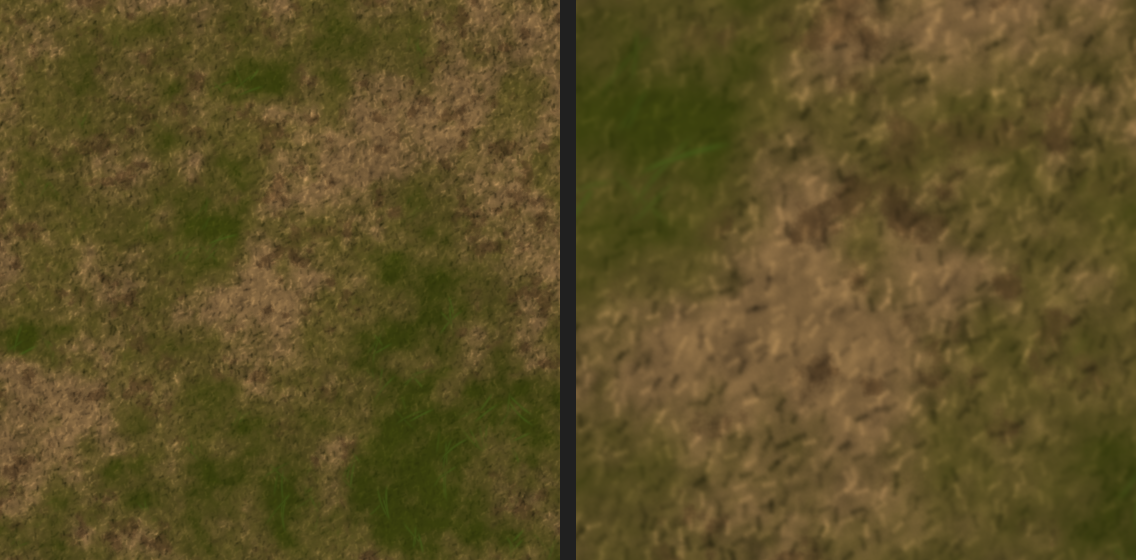
Left: the whole. Right: its middle third, enlarged.
Write a WebGL 2 fragment shader that draws this texture.

```glsl
#version 300 es
precision highp float;
// Worn lawn: soft green patches among dry straw, bare soil and fine blades.

uniform vec2 u_resolution;
out vec4 fragColor;

const vec3 LUSH  = vec3(0.215, 0.235, 0.050);
const vec3 OLIVE = vec3(0.325, 0.288, 0.125);
const vec3 STRAW = vec3(0.460, 0.360, 0.225);
const vec3 SOIL  = vec3(0.260, 0.185, 0.105);
const vec3 FRESH = vec3(0.270, 0.370, 0.100);

// Integer hash giving two values in 0..1
vec2 hash2(vec2 cell, float seed) {
  uvec2 v = uvec2(ivec2(cell) + ivec2(int(seed) * 131, int(seed) * 57));
  v = v * 1664525u + 1013904223u;
  v.x += v.y * 1664525u;
  v.y += v.x * 1664525u;
  v ^= v >> 16u;
  v.x += v.y * 1664525u;
  v.y += v.x * 1664525u;
  v ^= v >> 16u;
  return vec2(v & 65535u) / 65535.0;
}

float valueNoise(vec2 p, float seed) {
  vec2 i = floor(p), f = fract(p);
  f = f * f * (3.0 - 2.0 * f);
  float low = mix(hash2(i, seed).x, hash2(i + vec2(1, 0), seed).x, f.x);
  float high = mix(hash2(i + vec2(0, 1), seed).x, hash2(i + vec2(1, 1), seed).x, f.x);
  return mix(low, high, f.y);
}

mat2 rotation(float angle) {
  float c = cos(angle), s = sin(angle);
  return mat2(c, -s, s, c);
}

float fbm(vec2 p, float seed) {
  float sum = 0.0, amplitude = 0.5;
  for (int i = 0; i < 5; i++) {
    sum += amplitude * valueNoise(p, seed + float(i));
    p = rotation(0.6) * p * 2.03;
    amplitude *= 0.5;
  }
  return sum / 0.97;
}

// Soft tapered stroke along x; size holds half length and half width
float stroke(vec2 p, vec2 size) {
  float along = clamp(1.0 - abs(p.x) / size.x, 0.0, 1.0);
  float across = p.y / size.y;
  return smoothstep(0.0, 0.6, along) * exp(-across * across);
}

// Signed light and dark strokes, one in each cell
float bladeTone(vec2 p, float density, float lean, float seed) {
  vec2 q = p * density, base = floor(q);
  float tone = 0.0;
  for (int y = -1; y <= 1; y++) {
    for (int x = -1; x <= 1; x++) {
      vec2 cell = base + vec2(x, y);
      vec2 place = hash2(cell, seed), look = hash2(cell, seed + 7.0);
      vec2 local = rotation(lean + (look.x - 0.5) * 1.8) * (q - cell - place);
      tone += (look.y * 2.0 - 1.0) * stroke(local, vec2(0.8, 0.26));
    }
  }
  return tone;
}

// Sparse long fresh blades, a few fanning out of each chosen cell
float freshBlades(vec2 p, float density, float seed) {
  vec2 q = p * density, base = floor(q);
  float cover = 0.0;
  for (int y = -1; y <= 1; y++) {
    for (int x = -1; x <= 1; x++) {
      vec2 cell = base + vec2(x, y);
      float present = step(hash2(cell, seed).x, 0.3);
      for (int k = 0; k < 4; k++) {
        vec2 place = hash2(cell, seed + 11.0 + float(k));
        vec2 look = hash2(cell, seed + 23.0 + float(k));
        vec2 local = rotation(0.3 + look.x * 2.2) * (q - cell - 0.2 - 0.6 * place);
        local.y += 0.5 * local.x * local.x * (look.y - 0.5);
        float blade = stroke(local, vec2(0.25 + 0.4 * look.y, 0.04));
        cover = max(cover, present * blade * (0.3 + 0.6 * place.x));
      }
    }
  }
  return cover;
}

// 0 is lush, 1 is dry; patches stretch along a rising diagonal
float dryness(vec2 p) {
  vec2 warp = vec2(fbm(p * 6.0, 31.0), fbm(p * 6.0, 41.0)) - 0.5;
  vec2 q = rotation(0.55) * (p + 0.14 * warp);
  float band = exp(-pow((q.y - 0.25) / 0.22, 2.0));
  float patches = fbm(q * vec2(4.6, 6.6), 3.0) - 0.5;
  float tufts = fbm(p * 20.0, 13.0) - 0.5;
  return 0.55 + 1.45 * patches + 0.22 * (band - 0.4) + 0.85 * tufts;
}

void main() {
  vec2 p = gl_FragCoord.xy / u_resolution.y;
  float dry = dryness(p);
  float dryMask = smoothstep(0.25, 0.7, dry);

  // Fine and coarse blades with grain between them shade the turf
  float tone = 0.85 * bladeTone(p, 125.0, 1.1, 2.0) + 0.6 * bladeTone(p, 68.0, 1.0, 5.0);
  tone += 1.3 * (fbm(p * 75.0, 91.0) - 0.5);
  float level = clamp(dry + 0.08 * tone, 0.0, 1.0);
  vec3 color = mix(LUSH, OLIVE, smoothstep(0.0, 0.5, level));
  color = mix(color, STRAW, smoothstep(0.4, 0.95, level));

  // Bare soil shows through in small broken specks
  float soil = smoothstep(0.55, 0.75, fbm(p * 34.0, 61.0)) * dryMask;
  color = mix(color, SOIL, 0.55 * soil);
  color *= 1.0 + tone * mix(0.1, 0.24, dryMask);
  color *= 0.93 + 0.18 * fbm(p * 9.0, 71.0);

  // Fresh blades stand out in the green patches
  float fresh = freshBlades(p, 17.0, 83.0) * (1.0 - smoothstep(0.2, 0.5, dry));
  color = mix(color, FRESH, 0.6 * fresh);
  fragColor = vec4(color, 1.0);
}
```
